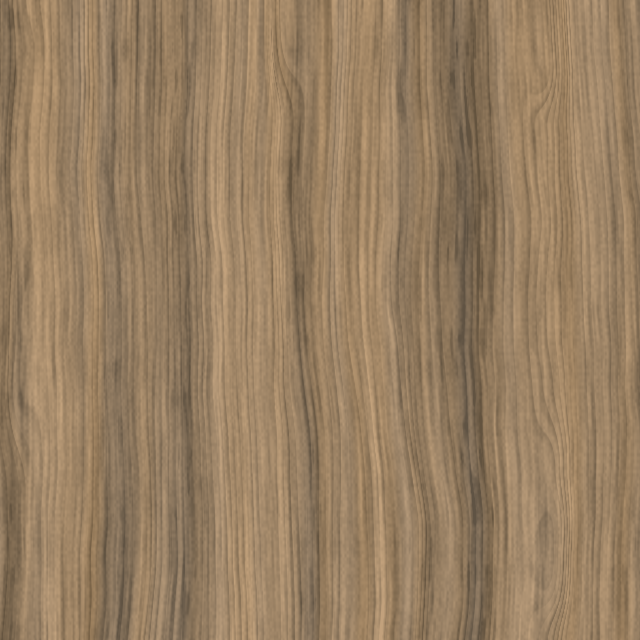
Give the GLSL for this texture, as a three.js fragment shader.

```glsl
// Vertical walnut veneer: fine straight grain with wavering growth rings,
// broad grey-brown bands and columns of eye-shaped figure. Layers of
// stretched value noise are read in a warped across-the-grain coordinate.
#define DARK_WOOD vec3(0.385, 0.325, 0.250)
#define LIGHT_WOOD vec3(0.730, 0.610, 0.472)
#define RING_COUNT 88.0
#define RING_DEPTH 0.36
#define BAND_DEPTH 0.34
#define PORE_DEPTH 0.30
#define FIBRE_DEPTH 0.30
#define WAVER 0.045
#define EYE_HEIGHT 0.055
#define EYE_WIDTH 0.031
#define BASE_TONE 0.79

varying vec2 vUv;

float hash(vec2 p) {
  return fract(sin(dot(p, vec2(127.1, 311.7))) * 43758.5453);
}

float noise(vec2 p) {
  vec2 cell = floor(p);
  vec2 f = fract(p);
  f = f * f * (3.0 - 2.0 * f);
  float low = mix(hash(cell), hash(cell + vec2(1.0, 0.0)), f.x);
  float high = mix(hash(cell + vec2(0.0, 1.0)), hash(cell + 1.0), f.x);
  return mix(low, high, f.y);
}

// Noise centred on zero
float wave(vec2 p) {
  return noise(p) - 0.5;
}

float bell(float x, float centre, float width) {
  float d = (x - centre) / width;
  return exp(-d * d);
}

// Slow sideways drift of the grain along the board
float drift(vec2 p) {
  return WAVER * wave(p * vec2(2.5, 2.3) + 3.7)
       + 0.013 * wave(p * vec2(7.0, 5.0) + 11.3)
       + 0.004 * wave(p * vec2(18.0, 15.0) + 5.1);
}

// Bulge that folds the rings into closed eyes along one column
float eyes(vec2 p, float centre, float rate, float seed) {
  float path = centre + 0.022 * wave(vec2(seed, p.y * 4.0));
  float swell = smoothstep(0.3, 0.9, noise(vec2(seed + 7.5, p.y * rate)));
  return EYE_HEIGHT * swell * bell(p.x, path, EYE_WIDTH);
}

// Wide dark heartwood bands, 0 to 1
float darkBands(float x, float y) {
  float bands = 0.75 * bell(x, 0.005, 0.025)
              + 0.60 * bell(x, 0.160, 0.030)
              + 0.85 * bell(x, 0.275, 0.032)
              + 0.75 * bell(x, 0.480, 0.024)
              + 0.55 * bell(x, 0.655, 0.030)
              + 0.95 * bell(x, 0.735, 0.036)
              + 0.50 * bell(x, 0.990, 0.018);
  float patchy = 0.75 + 0.5 * noise(vec2(x * 16.0, y * 1.6) + 2.3);
  return clamp(bands * patchy + 0.35 * wave(vec2(x * 24.0, y * 0.9)) + 0.05, 0.0, 1.0);
}

// Rings darken slowly, then end in a soft edge
float growthRings(float u, float y) {
  float phase = u * RING_COUNT + 2.4 * noise(vec2(u * 30.0, y * 1.2));
  float s = fract(phase);
  float line = smoothstep(0.30, 0.84, s) * (1.0 - smoothstep(0.84, 1.0, s));
  return line * noise(vec2(floor(phase) * 3.1, y * 2.0));
}

void main() {
  vec2 p = vUv;

  // Across-the-grain coordinates, without and with the eyes
  float across = p.x + drift(p);
  float figure = across
               + eyes(p, 0.440, 5.0, 1.0)
               - eyes(p, 0.860, 7.5, 4.0)
               + 0.6 * eyes(p, 0.030, 4.5, 9.0);

  // Tone from bands, rings and grain of growing fineness
  float band = darkBands(across, p.y);
  float tone = BASE_TONE - BAND_DEPTH * band;
  tone -= RING_DEPTH * growthRings(figure, p.y);
  tone += 0.20 * wave(vec2(figure * 34.0, p.y * 0.8));
  tone += 0.30 * wave(vec2(figure * 75.0, p.y * 1.4) + 8.0);
  tone += 0.26 * wave(vec2(across * 150.0, p.y * 3.0) + 4.0);
  tone += FIBRE_DEPTH * wave(vec2(across * 270.0, p.y * 14.0) + 6.0);

  // Short broken pores, thickest in the dark bands
  float pore = smoothstep(0.62, 0.92, noise(vec2(across * 190.0, p.y * 22.0) + 1.7));
  tone -= PORE_DEPTH * pore * (0.2 + 0.8 * band);

  // Fine surface speckle
  tone += 0.16 * wave(p * vec2(300.0, 190.0));

  // Light wood runs warm, dark bands run grey
  vec3 colour = mix(DARK_WOOD, LIGHT_WOOD, clamp(tone, 0.0, 1.08));
  float warmth = wave(vec2(figure * 48.0, p.y * 1.1) + 20.0) - 0.5 * (band - 0.35);
  colour += warmth * vec3(0.022, 0.0, -0.030);

  gl_FragColor = vec4(colour, 1.0);
}
```
